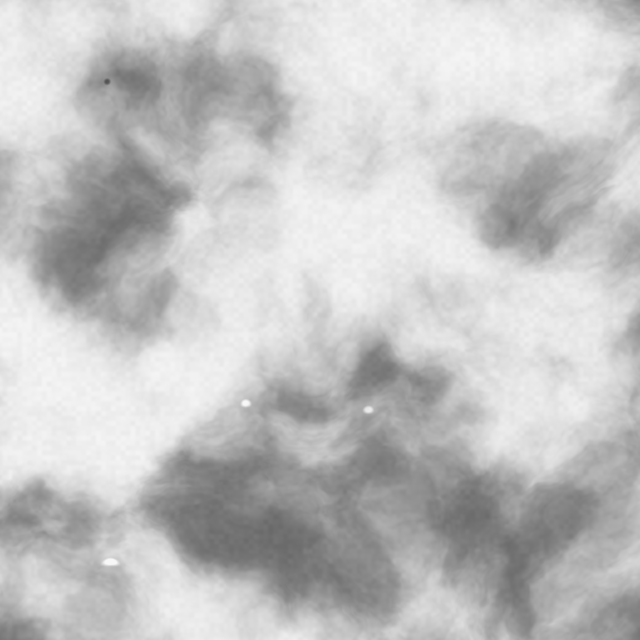
Give the GLSL for this texture, as a WebGL 1 fragment shader.

```glsl
precision highp float;

// Soft grey clouds: broad slanted banks of dark haze broken up by warped
// fractal noise, with the density spread evenly over the grey range.
// A fine mottle and a few tiny light or dark flecks lie on top.

uniform vec2 u_resolution;

const float DARK_GREY = 0.385;
const float LIGHT_GREY = 0.95;
const float BANK_SPACING = 0.63;
const float FLECK_CELLS = 4.0;

float hash(vec2 p) {
  return fract(sin(dot(p, vec2(127.1, 311.7))) * 43758.5453);
}

// Smooth value noise in 0..1
float noise(vec2 p) {
  vec2 cell = floor(p);
  vec2 f = fract(p);
  vec2 s = f * f * f * (f * (f * 6.0 - 15.0) + 10.0);
  float low = mix(hash(cell), hash(cell + vec2(1.0, 0.0)), s.x);
  float high = mix(hash(cell + vec2(0.0, 1.0)), hash(cell + vec2(1.0, 1.0)), s.x);
  return mix(low, high, s.y);
}

// Fractal sum; each octave is turned to hide the lattice
float fbm(vec2 p) {
  mat2 turn = mat2(0.8, 0.6, -0.6, 0.8);
  float sum = 0.0;
  float total = 0.0;
  float weight = 0.5;
  for (int i = 0; i < 6; i++) {
    sum += weight * noise(p);
    total += weight;
    weight *= 0.52;
    p = turn * p * 2.03 + vec2(17.3, 9.1);
  }
  return sum / total;
}

// Slow wave across the slanted banks, darkest at its troughs
float banks(vec2 p, float spacing) {
  float across = dot(p, vec2(0.87, 0.45)) - 0.55;
  return -cos(6.2832 * across / spacing);
}

// Maps a bell-shaped value to an even spread over 0..1
float equalize(float value, float mean, float deviation) {
  return 1.0 / (1.0 + exp(-1.7 * (value - mean) / deviation));
}

float cloudTone(vec2 p) {
  vec2 warp = vec2(fbm(p * 3.0 + 5.2), fbm(p * 3.0 + 31.7)) - 0.5;
  vec2 q = p + 0.22 * warp;
  float field = fbm(q * 4.0 + vec2(3.7, 8.4)) + 0.08 * banks(q, BANK_SPACING);
  float spread = equalize(field, 0.5, 0.12);
  return mix(DARK_GREY, LIGHT_GREY, pow(spread, 0.7));
}

// Rare flecks, one at most per cell: light bent strokes or dark dots
float flecks(vec2 p, float cells) {
  vec2 cell = floor(p * cells);
  vec2 centre = 0.3 + 0.4 * vec2(hash(cell + 3.1), hash(cell + 7.7));
  vec2 d = (fract(p * cells) - centre) / cells;
  float present = step(0.8, hash(cell + 13.3));
  float size = hash(cell + 21.9);
  float isLight = step(0.35, size);

  vec2 bent = vec2(d.x, d.y + 14.0 * d.x * d.x);
  vec2 radii = vec2(mix(0.007, 0.026, size * size), 0.008);
  float stroke = 1.0 - smoothstep(0.3, 1.0, length(bent / radii));
  float dot_ = 1.0 - smoothstep(0.0015, 0.007, length(d));
  return present * mix(-0.25 * dot_, 0.25 * stroke, isLight);
}

void main() {
  vec2 p = gl_FragCoord.xy / min(u_resolution.x, u_resolution.y);

  float tone = cloudTone(p);
  tone += 0.035 * (noise(p * 130.0) - 0.5);
  tone += flecks(p, FLECK_CELLS);

  gl_FragColor = vec4(vec3(clamp(tone, 0.0, 0.97)), 1.0);
}
```
